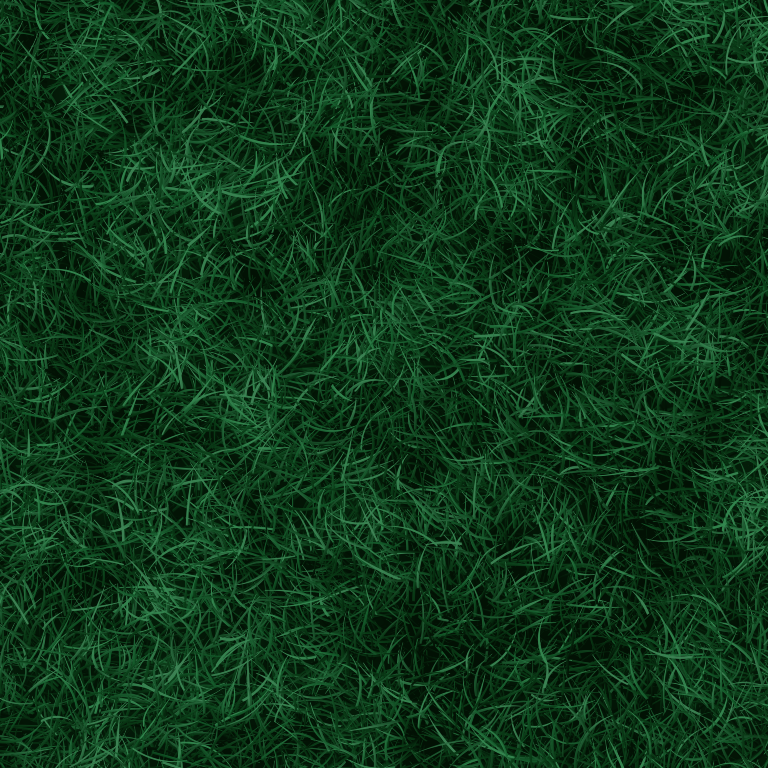
A Shadertoy shader for this texture:

```glsl
// Integer hash: four random values in 0..1 per cell and layer
vec4 hash4(ivec3 cell) {
    uvec4 v = uvec4(uvec3(cell + 4096), 77u) * 1664525u + 1013904223u;
    v += v.yzxy * v.wxyz;
    v ^= v >> 16u;
    v += v.yzxy * v.wxyz;
    v ^= v >> 15u;
    return vec4(v & 0xffffu) / 65535.0;
}

float valueNoise(vec2 p, int seed) {
    ivec2 i = ivec2(floor(p));
    vec2 f = fract(p);
    f = f * f * (3.0 - 2.0 * f);
    float bottom = mix(hash4(ivec3(i, seed)).x, hash4(ivec3(i + ivec2(1, 0), seed)).x, f.x);
    float top = mix(hash4(ivec3(i + ivec2(0, 1), seed)).x, hash4(ivec3(i + 1, seed)).x, f.x);
    return mix(bottom, top, f.y);
}

// Deep shade to sunlit tip
vec3 grassColor(float tone, float dryness) {
    vec3 color = mix(vec3(0.008, 0.065, 0.015), vec3(0.035, 0.23, 0.085), smoothstep(-0.05, 0.45, tone));
    color = mix(color, vec3(0.075, 0.355, 0.165), smoothstep(0.4, 0.75, tone));
    color = mix(color, vec3(0.20, 0.53, 0.31), smoothstep(0.7, 1.1, tone));
    return color + vec3(0.045, -0.015, 0.025) * dryness * smoothstep(0.3, 0.7, tone);
}

void mainImage(out vec4 fragColor, in vec2 fragCoord) {
    vec2 uv = fragCoord / iResolution.y;
    float pixel = 1.0 / iResolution.y;
    const int LAYERS = 26;
    const float CELL = 0.045;

    // Broad light and shade between tufts
    float patchLight = 0.6 * valueNoise(uv * 9.0, 101) + 0.4 * valueNoise(uv * 24.0, 102) - 0.5;
    vec3 color = grassColor(0.05 + 0.3 * patchLight, 0.0);

    // Blades stacked from the ground upwards
    for (int layer = 0; layer < LAYERS; layer++) {
        float height = float(layer) / float(LAYERS - 1);
        vec2 grid = uv / CELL + hash4(ivec3(7, 13, layer)).xy * 20.0;
        ivec2 home = ivec2(floor(grid));
        for (int y = -1; y <= 1; y++)
        for (int x = -1; x <= 1; x++) {
            ivec2 cell = home + ivec2(x, y);
            vec4 place = hash4(ivec3(cell, layer + 200));
            vec2 offset = (grid - vec2(cell) - place.xy) * CELL;
            float halfLength = mix(0.016, 0.040, place.z);
            if (dot(offset, offset) > halfLength * halfLength * 1.2) continue;

            // Neighbouring blades lean together, with a wide scatter
            vec4 look = hash4(ivec3(cell, layer + 300));
            float lean = valueNoise((uv - offset) * 7.0, 103) - 0.5;
            float angle = 1.57 + 3.8 * lean + 2.6 * (place.w - 0.5);
            vec2 along = vec2(cos(angle), sin(angle));
            float s = dot(offset, along) / halfLength;
            float across = dot(offset, vec2(-along.y, along.x));

            // Curved, tapering blade
            float bend = 0.65 * (look.x - 0.5);
            float slope = 2.0 * bend * s;
            float side = (across - bend * halfLength * (s * s - 0.33)) / sqrt(1.0 + slope * slope);
            float halfWidth = mix(0.0009, 0.0018, look.y) * (1.0 - 0.75 * smoothstep(-0.2, 1.0, s));
            float cover = 1.0 - smoothstep(-0.6 * pixel, 0.6 * pixel, abs(side) - halfWidth);
            cover *= 1.0 - smoothstep(0.93, 1.0, abs(s));

            // Height, own brightness, lit upper end and rare pale glints
            float tone = 0.08 + 0.64 * height + 0.6 * (look.z - 0.5) + 0.17 * s;
            tone += 0.65 * patchLight + 0.4 * pow(look.z, 14.0);
            tone += 0.08 * clamp(side / halfWidth, -1.0, 1.0);
            color = mix(color, grassColor(tone, look.w), cover * 0.95);
        }
    }
    fragColor = vec4(color, 1.0);
}
```
